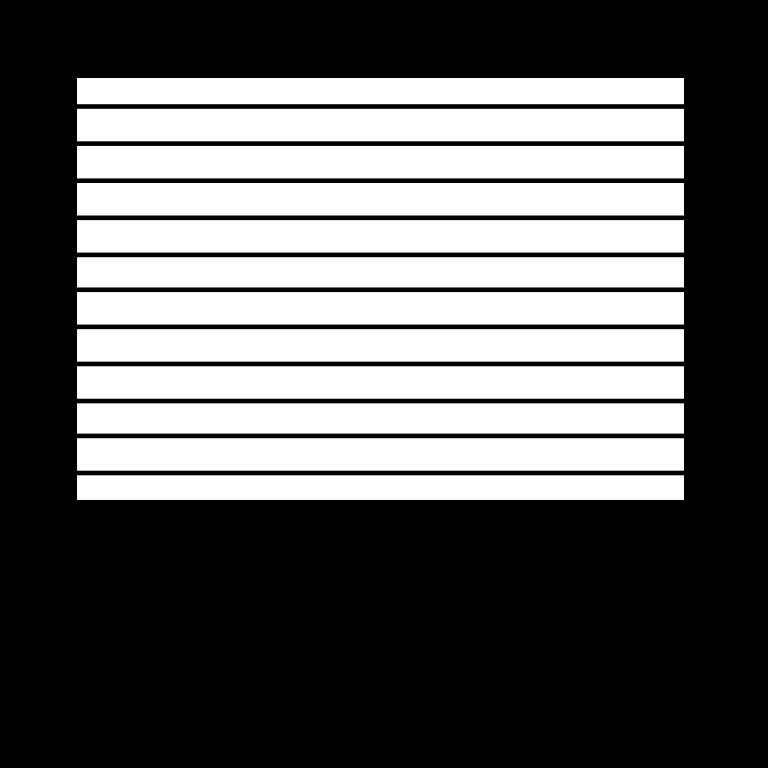
Give the GLSL for this pattern, as a Shadertoy shader.

```glsl
// A white panel on black, ruled by thin horizontal black lines.

// Coverage of a shape from its signed distance, smoothed over one pixel.
float coverage(float dist, float pixel) {
    return clamp(0.5 - dist / pixel, 0.0, 1.0);
}

float boxDistance(vec2 p, vec2 halfSize) {
    vec2 d = abs(p) - halfSize;
    return length(max(d, 0.0)) + min(max(d.x, d.y), 0.0);
}

void mainImage(out vec4 fragColor, in vec2 fragCoord) {
    vec2 uv = fragCoord / iResolution.xy;
    float pixel = 1.0 / iResolution.y;

    // Panel
    vec2 lowerLeft = vec2(0.1003, 0.3490);
    vec2 upperRight = vec2(0.8906, 0.8984);
    vec2 center = 0.5 * (lowerLeft + upperRight);
    float light = coverage(boxDistance(uv - center, upperRight - center), pixel);

    // Rules from top to bottom, with a slightly shorter gap every fourth row
    for (int i = 0; i < 11; i++) {
        float row = float(i);
        float shortGaps = floor(max(row - 1.0, 0.0) / 4.0);
        float ruleY = 0.8613 - 0.0483 * row + 0.0029 * shortGaps;
        light *= 1.0 - coverage(abs(uv.y - ruleY) - 0.003, pixel);
    }

    fragColor = vec4(vec3(light), 1.0);
}
```
